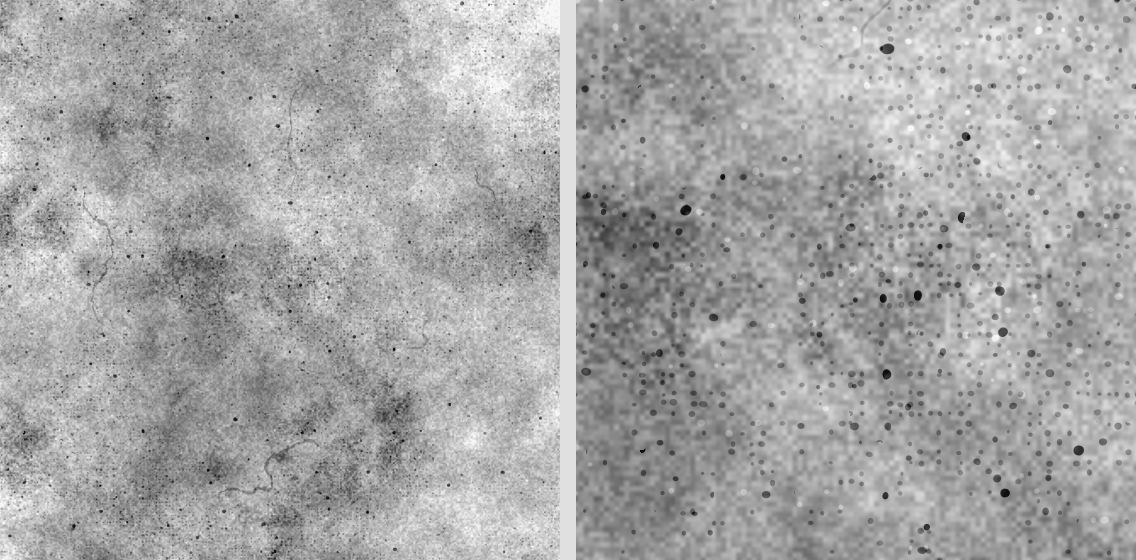
Left, the full canvas; right, a detail of the centre.
A WebGL 1 fragment shader for this texture:

```glsl
precision highp float;
uniform vec2 u_resolution;

float hash(vec2 p) {
  vec3 q = fract(p.xyx * 0.1031);
  q += dot(q, q.yzx + 33.33);
  return fract((q.x + q.y) * q.z);
}

float noise(vec2 p) {
  vec2 cell = floor(p), f = fract(p);
  f = f * f * (3.0 - 2.0 * f);
  float low = mix(hash(cell), hash(cell + vec2(1.0, 0.0)), f.x);
  float high = mix(hash(cell + vec2(0.0, 1.0)), hash(cell + 1.0), f.x);
  return mix(low, high, f.y);
}

float fbm(vec2 p) {
  float sum = 0.0, weight = 0.5;
  for (int i = 0; i < 6; i++) {
    sum += weight * noise(p);
    p = mat2(1.6, 1.2, -1.2, 1.6) * p + 17.3;
    weight *= 0.5;
  }
  return sum;
}

// One jittered, slightly uneven pit per cell, kept inside its cell
float pits(vec2 uv, float scale, float density, float size) {
  vec2 p = uv * scale, cell = floor(p);
  vec2 center = 0.35 + 0.3 * vec2(hash(cell + 3.7), hash(cell + 91.2));
  float radius = size * (0.5 + 0.5 * hash(cell + 47.1));
  float edge = 0.7 * scale / u_resolution.y;
  vec2 offset = fract(p) - center;
  offset.x *= 0.75 + 0.5 * hash(cell + 12.9);
  float dist = length(offset) + 0.3 * radius * (noise(uv * 300.0) - 0.5);
  float shape = 1.0 - smoothstep(radius - edge, radius + edge, dist);
  return shape * step(hash(cell + 150.5), density);
}

void main() {
  vec2 uv = gl_FragCoord.xy / u_resolution.y;
  vec2 warp = vec2(fbm(uv * 6.0 + 31.0), fbm(uv * 6.0 + 67.0)) - 0.5;

  // Broad clouds, lighter towards the top
  float clouds = fbm(uv * 3.2 + 0.4 * warp + 5.0) - 0.49;
  float mottle = fbm(uv * 19.0 + 40.0) - 0.49;
  float tone = 0.695 + 0.56 * clouds + 0.34 * mottle + 0.07 * (uv.y - 0.5);

  // Ragged damp stains
  float stain = smoothstep(0.52, 0.74, fbm(uv * vec2(4.5, 5.5) + warp + 83.0));
  stain *= smoothstep(0.3, 0.6, fbm(uv * 26.0 + 9.0));
  tone -= 0.17 * stain;

  // Pale flaked patches
  float flakeArea = smoothstep(0.56, 0.7, fbm(uv * 4.0 + 122.0));
  tone += 0.08 * flakeArea * smoothstep(0.5, 0.56, fbm(uv * 32.0 + 3.0));

  // Sandy grain, rougher inside the stains
  float grain = 0.6 * (noise(uv * 330.0) - 0.5) + 0.4 * (noise(uv * 165.0 + 8.0) - 0.5);
  tone += grain * (0.3 + 0.2 * stain);

  // Fine specks gather in worn areas, larger pits lie anywhere
  float wear = smoothstep(0.38, 0.66, fbm(uv * 7.0 + 55.0)) + 0.5 * stain;
  tone -= 0.2 * pits(uv, 170.0, 0.05 + 0.22 * wear, 0.32);
  tone -= 0.3 * pits(uv + 0.37, 95.0, 0.02 + 0.08 * wear, 0.23);
  tone -= 0.48 * pits(uv + 0.71, 42.0, 0.03 + 0.06 * wear, 0.14);
  tone += 0.13 * pits(uv + 0.53, 120.0, 0.05, 0.28);

  // Faint broken hairline cracks
  float ridge = abs(fbm(uv * 3.0 + 0.3 * warp + 211.0) - 0.48);
  float crackArea = smoothstep(0.52, 0.66, fbm(uv * 5.0 + 140.0));
  tone -= 0.2 * crackArea * (1.0 - smoothstep(0.002, 0.009, ridge));

  gl_FragColor = vec4(vec3(clamp(tone, 0.06, 0.97)), 1.0);
}
```
